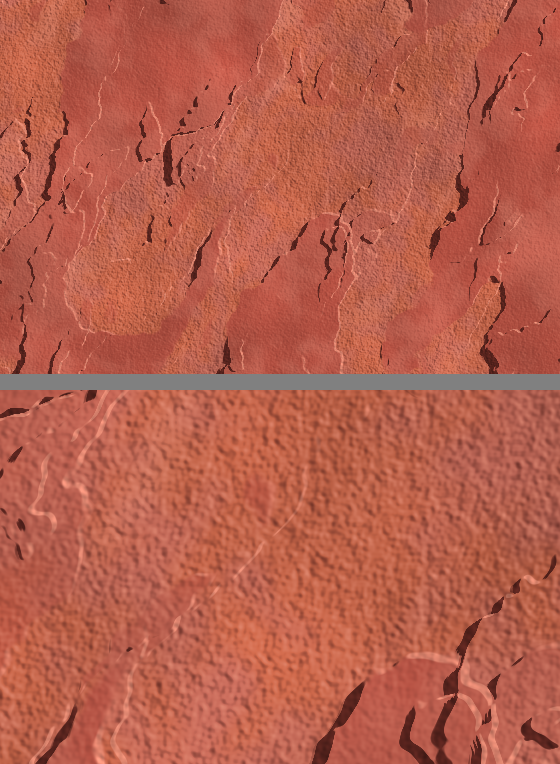
Top, the full canvas; bottom, a detail of the centre.
Reproduce this texture procedurally as a Shadertoy shader.

```glsl
vec2 randomGradient(vec2 cell) {
    vec3 a = fract(cell.xyx * vec3(0.1031, 0.1030, 0.0973));
    a += dot(a, a.yzx + 33.33);
    return fract((a.xx + a.yz) * a.zy) * 2.0 - 1.0;
}

float noise(vec2 p) {
    vec2 i = floor(p), f = p - i;
    vec2 u = f * f * f * (f * (f * 6.0 - 15.0) + 10.0);
    float bottom = mix(dot(randomGradient(i), f),
                       dot(randomGradient(i + vec2(1, 0)), f - vec2(1, 0)), u.x);
    float top = mix(dot(randomGradient(i + vec2(0, 1)), f - vec2(0, 1)),
                    dot(randomGradient(i + vec2(1, 1)), f - vec2(1, 1)), u.x);
    return mix(bottom, top, u.y);
}

vec2 noise2(vec2 p) {
    return vec2(noise(p), noise(p + vec2(40.3, 17.9)));
}

// x runs across the bedding of the rock, y along it
vec2 bedding(vec2 p) {
    return vec2(dot(p, vec2(0.87, -0.49)), dot(p, vec2(0.49, 0.87)));
}

float plate(vec2 q, float cut, float softness) {
    return smoothstep(-softness, softness, noise(q) - cut);
}

// x: height of the broken layers, y: how smooth the exposed face is
vec2 strata(vec2 p) {
    float lift = clamp(0.8 + 2.6 * noise(p * 3.9 + 61.0), 0.15, 1.35);
    p += 0.09 * noise2(p * 5.5) + 0.028 * noise2(p * 19.0) + 0.012 * noise2(p * 52.0);
    vec2 q = bedding(p);
    float slab = plate(q * vec2(3.3, 1.2) + vec2(3.7, 8.2), 0.035, 0.007);
    float sheet = plate(q * vec2(5.4, 1.7) + vec2(17.3, 5.1), 0.06, 0.01);
    float ledge = plate(q * vec2(7.6, 2.4) + vec2(52.8, 14.6), 0.1, 0.013);
    float flake = plate(q * vec2(11.0, 5.5) + vec2(31.6, 23.4), 0.24, 0.022);
    float height = 0.017 * slab + 0.013 * sheet + 0.012 * ledge + 0.011 * flake;
    return vec2(height * lift, max(slab, 0.6 * max(flake, sheet * ledge)));
}

// Sandy grain
float grit(vec2 p) {
    return noise(p * 105.0) + 0.75 * noise(p * 190.0 + 5.0) + 0.8 * noise(p * 47.0 + 11.0);
}

// Splintered ridges along the bedding
float splinters(vec2 p) {
    vec2 q = bedding(p + 0.02 * noise2(p * 24.0));
    return noise(q * vec2(19.0, 6.0)) + 0.6 * noise(q * vec2(43.0, 17.0) + 9.0);
}

void mainImage(out vec4 fragColor, in vec2 fragCoord) {
    vec2 p = fragCoord / iResolution.y;
    vec2 toLight = vec2(0.87, 0.49);
    vec2 here = strata(p);
    float rough = 1.0 - here.y;

    // Shadows cast by the plate edges
    float blocked = 0.0;
    for (int k = 1; k <= 7; k++) {
        float reach = 0.0038 * float(k);
        blocked = max(blocked, strata(p + toLight * reach).x - here.x - 0.95 * reach);
    }
    float shadow = smoothstep(0.0002, 0.0035, blocked);

    // Lit broken edges
    float rim = smoothstep(0.0012, 0.008, here.x - strata(p + toLight * 0.005).x);

    // Stone colours
    float tone = smoothstep(-0.25, 0.3, noise(p * 4.3 + 9.0) + 0.6 * noise(p * 21.0));
    vec3 red = mix(vec3(0.69, 0.305, 0.25), vec3(0.73, 0.365, 0.305), tone);
    vec3 ochre = mix(vec3(0.76, 0.385, 0.275), vec3(0.73, 0.39, 0.33), tone);
    vec3 pale = vec3(0.90, 0.56, 0.47);
    vec3 dark = vec3(0.31, 0.12, 0.10);
    vec3 color = mix(red, ochre, rough);
    color *= 1.0 + 0.22 * noise(p * 2.3 + 33.0) + 0.16 * noise(p * 8.0 + 3.0);

    // Pale dust caught along the bedding
    vec2 q = bedding(p + 0.05 * noise2(p * 9.0));
    float dust = smoothstep(0.1, 0.5, noise(q * vec2(13.0, 4.0) + 71.0));
    color = mix(color, pale, 0.4 * dust * (0.15 + 0.85 * rough));

    // Relief: bright grains turn pale, their far sides turn dark
    float grain = grit(p) - grit(p + toLight * 0.003);
    float ridge = splinters(p) - splinters(p + toLight * 0.007);
    float relief = grain * mix(0.36, 0.85, rough) + ridge * mix(0.06, 0.65, rough);
    color = mix(color, pale, clamp(relief, 0.0, 0.85));
    color = mix(color, dark, 0.85 * clamp(-relief, 0.0, 0.85));

    color = mix(color, pale * (1.0 + 0.3 * grain), 0.75 * rim);
    color = mix(color, dark * (1.0 + 0.4 * grain), 0.94 * shadow);
    fragColor = vec4(clamp(color, 0.0, 1.0), 1.0);
}
```
